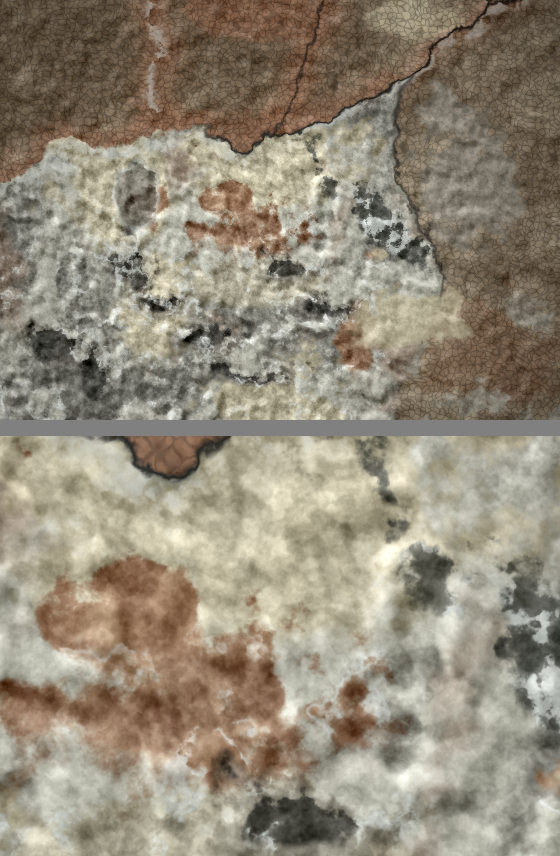
Top: the whole. Bottom: its middle third, enlarged.
This texture is drawn by a Shadertoy shader. Its source:

```glsl
// A weathered cave wall: pebbled brown boulders overhang pale, stained limestone.
// Cellular noise gives the mottling, the pebbles and the relief; warped ellipses
// and curves lay out the boulders, mineral stains, dark pockets and cracks.

vec2 hash2(vec2 p) {
    vec3 h = fract(p.xyx * vec3(.1031, .1030, .0973));
    h += dot(h, h.yzx + 33.33);
    return fract((h.xx + h.yz) * h.zy);
}

// Cellular noise: x = nearest distance, y = gap to the second, z = smooth cell value
vec3 cells(vec2 p) {
    vec2 base = floor(p), f = p - base;
    float near = 9., second = 9., sum = 0., total = 0.;
    for (int j = -1; j <= 1; j++)
    for (int i = -1; i <= 1; i++) {
        vec2 cell = vec2(i, j), h = hash2(base + cell);
        vec2 offset = cell + h - f;
        float d2 = dot(offset, offset), d = sqrt(d2);
        second = min(second, max(near, d));
        near = min(near, d);
        float weight = exp(-7. * d2);
        sum += weight * fract(h.x * 17. + h.y * 31.);
        total += weight;
    }
    return vec3(near, second - near, sum / total);
}

// Layered smooth cells, centred on 0.5
float mottle(vec2 p) {
    float sum = 0., amp = .5;
    for (int i = 0; i < 5; i++) {
        sum += amp * (cells(p).z - .5);
        p = mat2(1.6, 1.2, -1.2, 1.6) * p + 3.7;
        amp *= .58;
    }
    return .5 + 1.5 * sum;
}

// Ragged ellipse
float patchMask(vec2 p, vec2 centre, vec2 radius, float ragged) {
    return 1. - smoothstep(.75, 1.2, length((p - centre) / radius) + ragged);
}

float line(float d, float width) {
    return exp(-d * d / (width * width));
}

void mainImage(out vec4 fragColor, in vec2 fragCoord) {
    vec2 p = fragCoord / iResolution.y;
    float broad = mottle(p * 4.), mid = mottle(p * 10. + 5.), fine = mottle(p * 30. + 9.);
    float relief = fine - mottle(p * 30. + 9. + vec2(-.3, .45));
    float ragged = 1.1 * (mid - .5) + .5 * (fine - .5);
    vec2 q = p + .06 * (vec2(broad, mid) - .5) + .018 * (fine - .5);

    vec3 cream = vec3(.75, .72, .61), chalk = vec3(.75, .77, .75);
    vec3 rust = vec3(.50, .34, .25), soot = vec3(.23, .23, .21);

    // Limestone with a faint brown blush
    vec3 col = mix(vec3(.43, .43, .40), vec3(.68, .68, .63), smoothstep(.2, .75, mid * .65 + fine * .35));
    col = mix(col, vec3(.51, .42, .35), .6 * smoothstep(.5, .8, broad));

    // Cream washes
    float wash = patchMask(q, vec2(.29, .54), vec2(.17, .15), ragged);
    wash = max(wash, patchMask(q, vec2(.63, .59), vec2(.22, .10), ragged));
    wash = max(wash, patchMask(q, vec2(.36, .29), vec2(.09, .14), ragged));
    wash = max(wash, patchMask(q, vec2(.67, .03), vec2(.17, .09), ragged));
    wash = max(wash, .7 * patchMask(q, vec2(.62, .34), vec2(.19, .07), ragged));
    col = mix(col, cream * (.9 + .2 * fine), .85 * wash);

    // Rust stains
    float stain = patchMask(q, vec2(.56, .46), vec2(.17, .08), ragged * 1.3);
    stain = max(stain, patchMask(q, vec2(.85, .20), vec2(.04, .13), ragged));
    col = mix(col, mix(rust, vec3(.60, .47, .35), fine), .8 * stain);

    // Dark pockets and grey-ringed hollows, scattered low on the wall
    for (int i = 0; i < 11; i++) {
        float k = float(i);
        vec2 centre = vec2(.06, .08) + vec2(.76, .34) * fract(k * vec2(.618, .755) + vec2(.1, .3));
        vec2 size = vec2(.045, .03) + .02 * sin(k * vec2(2.3, 4.1));
        float hollow = patchMask(q, centre, size * 1.7, ragged);
        col = mix(col, vec3(.40, .39, .36), .5 * hollow);
        col = mix(col, soot, .85 * patchMask(q, centre, size, ragged * 1.6));
    }
    float oval = length((q - vec2(.325, .53)) / vec2(.048, .085)) + .4 * ragged;
    col = mix(col, vec3(.43, .42, .38), .8 * (1. - smoothstep(.8, 1.1, oval)));
    col = mix(col, chalk, .6 * line(oval - 1., .13));

    // Slanting sooty streak and chalk veins
    vec2 streak = mat2(.82, -.57, .57, .82) * (q - vec2(.91, .46));
    streak = vec2(.82 * (q.x - .91) - .57 * (q.y - .46), .57 * (q.x - .91) + .82 * (q.y - .46));
    float sooty = patchMask(streak, vec2(0), vec2(.19, .045), ragged * 1.5);
    col = mix(col, vec3(.29, .30, .28), .75 * sooty);
    float vein = line(mid - .5, .05) * smoothstep(.42, .65, fine);
    col = mix(col, chalk, .75 * vein * (1. - smoothstep(.4, .65, p.y)));
    col = mix(col, chalk, .7 * sooty * smoothstep(.52, .7, fine));
    col += .32 * relief;

    // Brown stone above the ledge and right of the wall
    float ledge = q.y - .675 - .012 * sin(q.x * 19.) - .77 * pow(max(q.x - .68, 0.), 1.3)
        + .09 * (1. - smoothstep(.0, .25, q.x));
    float wall = q.x - 1. - .06 * sin(9. * (q.y - .15));
    float above = smoothstep(-.004, .004, ledge);
    float stone = max(above, smoothstep(-.012, .012, wall));
    vec3 brown = mix(vec3(.38, .32, .25), vec3(.52, .47, .39), smoothstep(.25, .75, broad * .6 + mid * .4));
    float seamA = q.x - .365 - .015 * sin(q.y * 30.);
    float seamB = q.x - .70 - .44 * (q.y - .82);
    float rim = line(ledge, .05) + line(seamA, .05) + line(seamB, .045);
    rim += patchMask(q, vec2(.62, .96), vec2(.15, .06), ragged);
    rim += patchMask(q, vec2(1.17, .16), vec2(.16, .12), ragged) * .5;
    brown = mix(brown, vec3(.53, .37, .28), .65 * min(rim, 1.));
    brown = mix(brown, cream, .6 * above * patchMask(q, vec2(1., .97), vec2(.13, .07), ragged));
    vec3 pebble = cells(p * 72. + 2. * vec2(mid, broad));
    brown *= .86 + .24 * smoothstep(.0, .35, pebble.y) + .12 * (pebble.z - .5);
    brown += .17 * relief;

    // Pale crust on the stone, and a cream patch at the foot of the wall
    float crust = patchMask(q, vec2(1.1, .56), vec2(.12, .15), ragged);
    crust = max(crust, smoothstep(.6, .75, mid) * (1. - smoothstep(.2, .4, p.y)));
    brown = mix(brown, vec3(.58, .57, .53) + .3 * relief, .7 * crust);
    col = mix(col, brown, stone);
    col = mix(col, cream + .25 * relief, .9 * patchMask(q, vec2(.97, .25), vec2(.12, .09), ragged));

    // Chalky seams, shadow under the ledge, thin cracks
    col = mix(col, chalk, .5 * line(ledge + .022, .016) * smoothstep(.3, .6, fine));
    col = mix(col, chalk, .6 * above * line(seamA, .012) * smoothstep(.35, .6, fine));
    col *= 1. - .75 * line(ledge + .003, .006) * smoothstep(.4, .55, p.x);
    col *= 1. - .5 * above * line(seamB, .004);
    col *= 1. - .5 * line(wall, .007) * (1. - above) * smoothstep(.25, .35, p.y);

    // Lamp falloff
    vec2 away = p - vec2(.6, .47);
    col *= 1.04 - .38 * dot(away, away);
    fragColor = vec4(clamp(col, 0., 1.), 1.);
}
```
